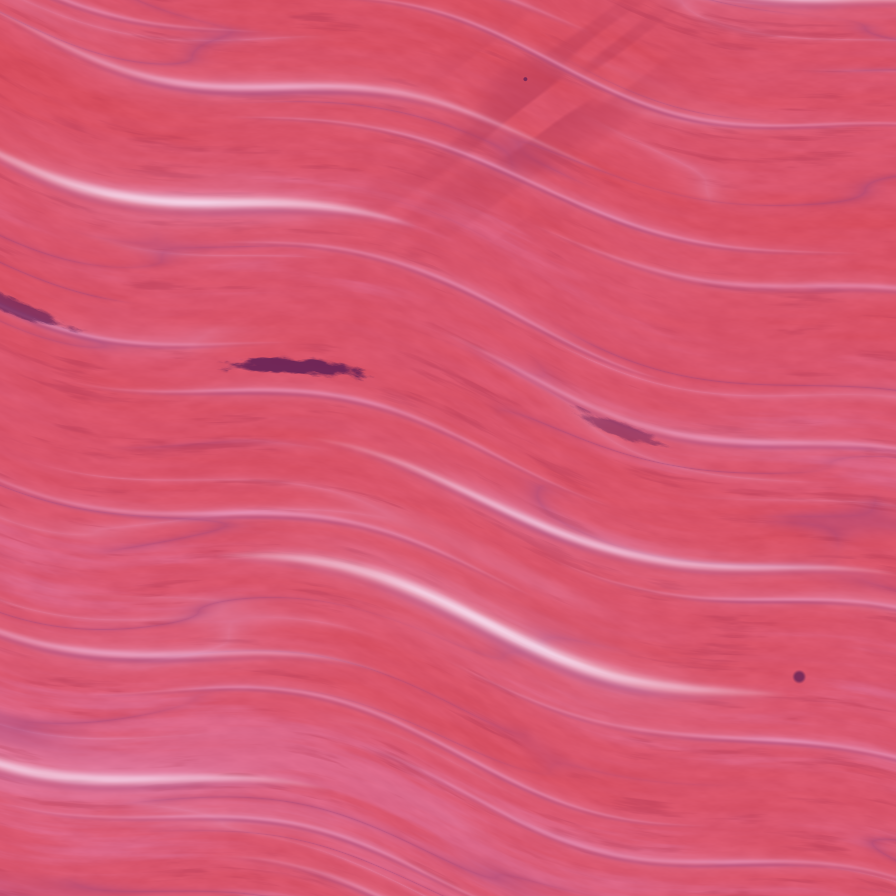
Reproduce this texture procedurally as a three.js fragment shader.

```glsl
// Stained fibrous tissue: wavy rose fibres with pale clefts, violet seams and dark nuclei.
varying vec2 vUv;

const vec3 RED    = vec3(0.85, 0.305, 0.375);
const vec3 ROSE   = vec3(0.855, 0.35, 0.46);
const vec3 PINK   = vec3(0.87, 0.42, 0.56);
const vec3 PALE   = vec3(0.91, 0.60, 0.75);
const vec3 WHITE  = vec3(0.98, 0.92, 0.98);
const vec3 VIOLET = vec3(0.64, 0.27, 0.47);
const vec3 WINE   = vec3(0.70, 0.22, 0.33);
const vec3 NUCLEUS = vec3(0.37, 0.12, 0.33);
const float TAU = 6.28319;
const float CLEFTS = 26.0;

float hash(vec2 p) {
  vec3 q = fract(vec3(p.xyx) * 0.1031);
  q += dot(q, q.yzx + 33.33);
  return fract((q.x + q.y) * q.z);
}

float noise(vec2 p) {
  vec2 i = floor(p), f = fract(p);
  f = f * f * (3.0 - 2.0 * f);
  return mix(mix(hash(i), hash(i + vec2(1.0, 0.0)), f.x),
             mix(hash(i + vec2(0.0, 1.0)), hash(i + 1.0), f.x), f.y);
}

float fbm(vec2 p) {
  float sum = 0.0, amp = 0.5;
  for (int i = 0; i < 4; i++) {
    sum += amp * noise(p);
    p = p * 2.03 + 17.3;
    amp *= 0.5;
  }
  return sum / 0.9375;
}

// Thin curved lines where stretched noise crosses its middle value
float seams(vec2 p, float sharpness) {
  return pow(1.0 - abs(2.0 * noise(p) - 1.0), sharpness);
}

// Maps the canvas so that y is constant along each wavy fibre
vec2 fibreSpace(vec2 p) {
  float x = p.x - 0.15 * (p.y - 0.4);
  float drop = -0.24 * p.x + 0.025 * cos(TAU * (x - 0.38) / 0.65);
  float drift = 0.03 * (noise(p * vec2(2.0, 4.0) + 5.0) - 0.5);
  return vec2(p.x, p.y - drop + drift);
}

// Tapered gap: soft halo, violet lower rim, bright core
vec3 paintCleft(vec3 color, vec2 q, vec2 center, float halfLength, float strength, float grain) {
  float t = (q.x - center.x) / halfLength;
  float taper = max(1.0 - t * t, 0.0);
  float width = mix(0.0025, 0.0085, strength) * (0.35 + 0.65 * taper);
  float d = q.y - center.y - 0.016 * (noise(vec2(q.x * 4.0, center.y * 91.0)) - 0.5);
  float halo = exp(-abs(d) / (width * 2.8)) * taper;
  float rim = exp(-pow((d + width * 1.5) / (width * 0.7 + 0.0008), 2.0)) * taper;
  float core = exp(-pow(d / width, 2.0)) * taper;
  color = mix(color, PALE, halo * mix(0.35, 0.7, strength) * (0.5 + grain));
  color = mix(color, VIOLET, rim * 0.5 * (0.3 + grain));
  vec3 light = mix(PALE, WHITE, smoothstep(0.1, 0.7, strength));
  return mix(color, light, core * mix(0.45, 1.0, strength) * (0.65 + 0.35 * grain));
}

// Diagonal creases crossing the fibres
float creases(vec2 p, vec2 center) {
  vec2 d = p - center;
  float along = dot(d, vec2(0.8, 0.6)), across = dot(d, vec2(-0.6, 0.8));
  float area = exp(-pow(along / 0.17, 2.0) - pow(across / 0.08, 2.0));
  return area * smoothstep(0.4, 0.8, noise(vec2(along * 9.0, across * 62.0)));
}

// Ragged spindle lying along a fibre
float nucleus(vec2 q, vec2 center, vec2 size) {
  vec2 d = (q - center) / size;
  float ragged = 0.9 * (fbm(q * vec2(60.0, 180.0)) - 0.5);
  return 1.0 - smoothstep(0.6, 1.1, length(d) + ragged);
}

// Sparse round specks, at most one in each cell
float specks(vec2 p, float cells, float chance) {
  vec2 id = floor(p * cells);
  vec2 spot = 0.3 + 0.4 * vec2(hash(id + 3.1), hash(id + 8.7));
  float r = 0.03 * (0.4 + hash(id + 5.0));
  float dotMask = 1.0 - smoothstep(0.6 * r, 1.3 * r, length(fract(p * cells) - spot));
  return dotMask * step(hash(id + 21.0), chance);
}

void main() {
  vec2 p = vUv;
  vec2 q = fibreSpace(p);
  float grain = fbm(q * vec2(7.0, 75.0));
  float band = fbm(q * vec2(1.8, 13.0) + 40.0);

  // Ground: redder above, pinker below, streaked along the fibres
  float tone = 0.66 - 0.32 * p.y + 1.1 * (band - 0.5) + 0.7 * (grain - 0.5);
  vec3 color = mix(RED, ROSE, clamp(tone, 0.0, 1.0));
  color = mix(color, PINK, 0.75 * smoothstep(0.65, 1.05, tone));
  color += 0.05 * (fbm(q * vec2(45.0, 130.0)) - 0.5);

  // Fine seams and creases
  float patches = smoothstep(0.4, 0.7, noise(q * vec2(4.0, 22.0) + 9.0));
  color = mix(color, PALE, 0.35 * patches * seams(q * vec2(2.0, 24.0), 12.0));
  color = mix(color, VIOLET, 0.5 * patches * seams(q * vec2(2.6, 30.0) + 60.0, 14.0));
  color = mix(color, WINE, 0.4 * smoothstep(0.62, 0.85, fbm(q * vec2(11.0, 95.0) + 30.0)));
  color = mix(color, WINE, 0.5 * creases(p, vec2(0.6, 0.88)));

  // Clefts, one for each fibre layer
  for (float i = 0.0; i < CLEFTS; i++) {
    float strength = pow(fract(i * 0.618 + 0.04), 4.0);
    vec2 center = vec2(fract(i * 0.705 + 0.92), (i + 0.3 + 0.4 * hash(vec2(i, 2.0))) * 0.05);
    float halfLength = mix(0.22, 0.42, hash(vec2(i, 7.0)));
    color = paintCleft(color, q, center, halfLength, strength, grain);
  }

  // Nuclei and specks
  for (float k = 0.0; k < 3.0; k++) {
    vec2 center = vec2(fract(0.33 + 0.68 * k), 0.65 + 0.03 * k);
    float body = nucleus(q, center, vec2(0.085 - 0.015 * k, 0.009));
    color = mix(color, NUCLEUS, body * (0.85 - 0.2 * k));
  }
  color = mix(color, NUCLEUS, 0.75 * specks(p, 6.0, 0.08));
  gl_FragColor = vec4(color, 1.0);
}
```
